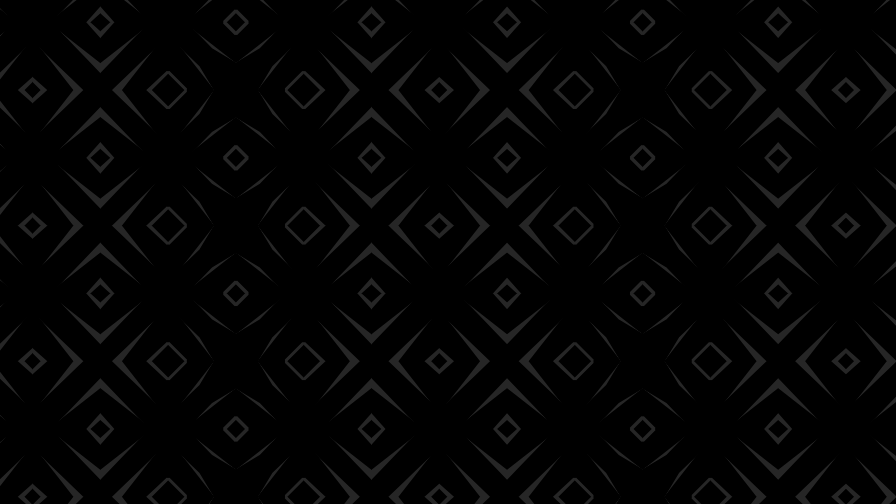
A Shadertoy shader for this pattern:

```glsl
// Dark lattice of tapered chevrons and hollow diamonds, repeating every three columns.

const float CANVAS_HEIGHT = 432.0;            // design units from bottom to top
const float CELL = 116.2;                     // lattice spacing
const float HALF_CELL = 0.5 * CELL;
const vec2 ORIGIN = vec2(202.2, 6.2);         // centre of an open cell
const vec3 GROUND = vec3(0.0);
const vec3 INK = vec3(0.15);

const float CHEVRON_WEIGHT = 8.5;             // thickness at the apex
const float CHEVRON_REACH = 33.0;             // sideways length of an arm
const float CHEVRON_SLOPE = 1.04;
const float WIDE_GAP = 14.6;                  // cell centre to apex
const float NARROW_GAP = 10.0;
const float UNCLIPPED = 100.0;

// Signed distance to a rhombus with the given half diagonals.
float rhombus(vec2 p, vec2 r) {
    return (p.x / r.x + p.y / r.y - 1.0) * r.x * r.y / length(r);
}

// Hollow diamond in folded coordinates; clip blunts its corners.
float diamondRing(vec2 p, vec2 outer, vec2 inner, vec2 clip) {
    vec2 beyond = p - clip;
    float body = max(rhombus(p, outer), max(beyond.x, beyond.y));
    return max(body, -rhombus(p, inner));
}

// Chevron with arms that taper to points; open cells lose the apex.
float chevron(float side, float depth, bool openCell) {
    float innerSlope = CHEVRON_SLOPE - CHEVRON_WEIGHT / CHEVRON_REACH;
    float front = (CHEVRON_SLOPE * side - depth) / length(vec2(CHEVRON_SLOPE, 1.0));
    float back = (depth - CHEVRON_WEIGHT - innerSlope * side) / length(vec2(innerSlope, 1.0));
    float d = max(front, back);
    float apexCut = (9.0 + 0.6 * side - depth) / length(vec2(0.6, 1.0));
    return openCell ? max(d, apexCut) : d;
}

float latticeDistance(vec2 p) {
    // Column 0 is open; columns 1 and 2 mirror each other about their shared edge.
    vec2 cell = floor(p / CELL + 0.5);
    vec2 local = p - cell * CELL;
    vec2 q = abs(local);
    float column = mod(cell.x, 3.0);
    bool openCell = column < 0.5;
    bool sharedEdge = !openCell && (column < 1.5 ? local.x > 0.0 : local.x < 0.0);

    // Chevrons around the cell centre
    float sideGap = sharedEdge ? WIDE_GAP : NARROW_GAP;
    float d = chevron(q.x, q.y - WIDE_GAP, openCell);
    d = min(d, chevron(q.y, q.x - sideGap, openCell));

    // Diamonds on the horizontal cell edges
    vec2 top = vec2(q.x, HALF_CELL - q.y);
    float topRing = openCell
        ? diamondRing(top, vec2(12.0), vec2(7.8), vec2(10.8))
        : diamondRing(top, vec2(12.0, 13.5), vec2(8.5, 7.7), vec2(UNCLIPPED));

    // Diamonds on the vertical cell edges
    vec2 side = vec2(HALF_CELL - q.x, q.y);
    float sideRing;
    if (sharedEdge) {
        sideRing = diamondRing(side, vec2(12.6, 11.2), vec2(6.9), vec2(UNCLIPPED));
    } else {
        float reach = openCell ? 17.5 : 18.7;
        float clipX = openCell ? 16.0 : UNCLIPPED;
        sideRing = diamondRing(side, vec2(reach, 17.5), vec2(14.0), vec2(clipX, 16.2));
    }
    return min(d, min(topRing, sideRing));
}

void mainImage(out vec4 fragColor, in vec2 fragCoord) {
    float pixel = CANVAS_HEIGHT / iResolution.y;
    float d = latticeDistance(fragCoord * pixel - ORIGIN);
    float coverage = 1.0 - smoothstep(-0.6 * pixel, 0.6 * pixel, d);
    fragColor = vec4(mix(GROUND, INK, coverage), 1.0);
}
```
